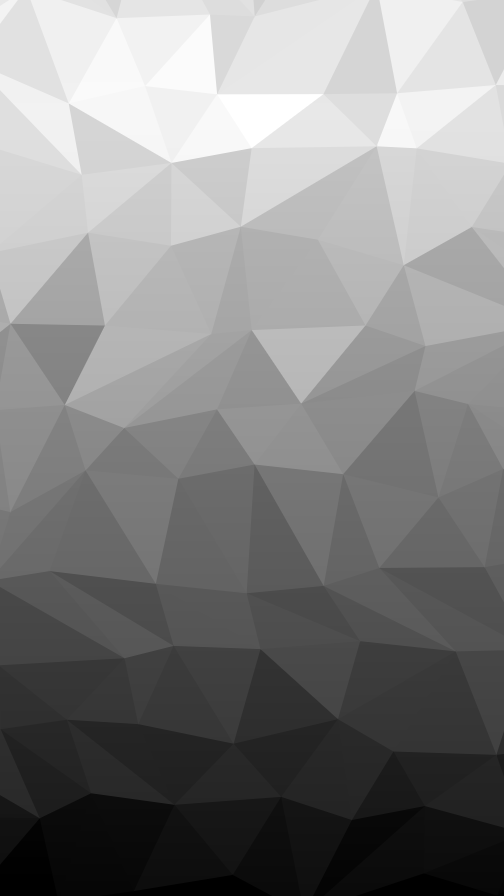
A WebGL 2 fragment shader for this background:

```glsl
#version 300 es
precision highp float;
// Low-poly mosaic of grey triangles fading from white at the top to black below.
uniform vec2 u_resolution;
out vec4 fragColor;

const vec2 GRID = vec2(6.0, 11.0);

vec2 hash2(vec2 p) {
  vec3 q = fract(p.xyx * vec3(0.1031, 0.1030, 0.0973));
  q += dot(q, q.yzx + 33.33);
  return fract((q.xx + q.yz) * q.zy);
}

float cross2(vec2 a, vec2 b) { return a.x * b.y - a.y * b.x; }

// Twice the signed area, positive for counterclockwise corners
float area(vec2 a, vec2 b, vec2 c) { return cross2(b - a, c - a); }

// Scattered mesh corner: alternate rows shift sideways
vec2 corner(vec2 id) {
  float stagger = mod(id.y, 2.0) * 0.5 - 0.25;
  return id + vec2(stagger, 0.0) + (hash2(id + 17.0) - 0.5) * 0.6;
}

float edgeDistance(vec2 p, vec2 a, vec2 b) {
  return cross2(normalize(b - a), p - a);
}

// Soft light or dark patch
float patchTone(vec2 p, float x, float y, float amount) {
  vec2 d = (p - vec2(x, y)) / vec2(0.11, 0.055);
  return amount * exp(-dot(d, d));
}

float ramp(float y) {
  return mix(1.06 * y - 0.01, 0.89, smoothstep(0.78, 0.92, y));
}

float facetTone(vec2 center, vec2 p, vec2 seed) {
  float tone = mix(ramp(center.y), ramp(p.y), 0.2);
  tone += (hash2(seed).x - 0.5) * (0.05 + 0.09 * center.y);
  // Bright facets
  tone += patchTone(center, 0.28, 0.93, 0.10);
  tone += patchTone(center, 0.87, 0.90, 0.09);
  tone += patchTone(center, 0.04, 0.92, 0.06);
  tone += patchTone(center, 0.54, 0.86, 0.06);
  tone += patchTone(center, 0.60, 0.61, 0.05);
  tone += patchTone(center, 0.30, 0.60, 0.04);
  tone += patchTone(center, 0.88, 0.44, 0.05);
  // Dark facets
  tone += patchTone(center, 0.68, 0.97, -0.08);
  tone += patchTone(center, 0.14, 0.91, -0.05);
  tone += patchTone(center, 0.55, 0.73, -0.07);
  tone += patchTone(center, 0.81, 0.69, -0.09);
  tone += patchTone(center, 0.10, 0.62, -0.07);
  tone += patchTone(center, 0.80, 0.55, -0.07);
  tone += patchTone(center, 0.42, 0.43, -0.05);
  return clamp(tone, 0.0, 1.0);
}

// Weighted tone and coverage of one smooth-edged triangle
vec2 facet(vec2 p, vec2 a, vec2 b, vec2 c, vec2 seed) {
  float inside = min(edgeDistance(p, a, b),
                     min(edgeDistance(p, b, c), edgeDistance(p, c, a)));
  float pixel = GRID.x / u_resolution.x;
  float cover = clamp(inside / pixel + 0.5, 0.0, 1.0);
  if (cover <= 0.0) return vec2(0.0);
  return cover * vec2(facetTone((a + b + c) / (3.0 * GRID), p / GRID, seed), 1.0);
}

void main() {
  vec2 p = gl_FragCoord.xy / u_resolution * GRID;
  vec2 sum = vec2(0.0);
  for (int y = -1; y <= 1; y++) {
    for (int x = -1; x <= 1; x++) {
      vec2 id = floor(p) + vec2(x, y);
      vec2 a = corner(id);
      vec2 b = corner(id + vec2(1.0, 0.0));
      vec2 c = corner(id + vec2(1.0, 1.0));
      vec2 d = corner(id + vec2(0.0, 1.0));
      // Split along the diagonal that gives the fuller triangles
      bool rising = min(area(a, b, c), area(a, c, d)) > min(area(a, b, d), area(b, c, d));
      sum += facet(p, a, b, rising ? c : d, id + 41.0);
      sum += facet(p, rising ? a : b, c, d, id + 83.0);
    }
  }
  fragColor = vec4(vec3(sum.x / max(sum.y, 0.001)), 1.0);
}
```
